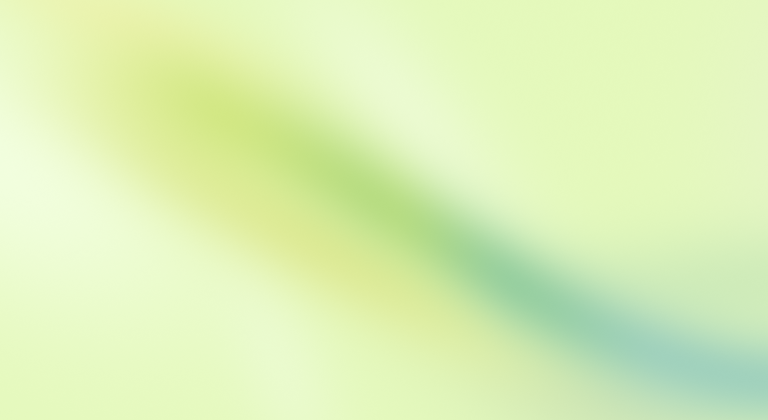
Reproduce this background procedurally as a Shadertoy shader.

```glsl
// A soft lime backdrop crossed by a blurred ribbon running from yellow to teal.
// Tilted Gaussian glows tint the ground; the ribbon follows an S-shaped ridge
// with a Gaussian falloff and a colour ramp along its length.

// Gaussian ellipse: 1 at the centre, tilted by angle, with radii along its axes
float glow(vec2 p, vec2 centre, float angle, vec2 radii) {
    float c = cos(angle), s = sin(angle);
    vec2 d = p - centre;
    vec2 q = vec2(c * d.x + s * d.y, c * d.y - s * d.x) / radii;
    return exp(-dot(q, q));
}

float hash(vec2 p) {
    return fract(sin(dot(p, vec2(12.99, 78.23))) * 43758.55);
}

// Ribbon colour from yellow-lime through green to teal
vec3 ribbonColour(float x) {
    vec3 c = mix(vec3(0.90, 0.94, 0.62), vec3(0.82, 0.905, 0.51), smoothstep(0.10, 0.55, x));
    c = mix(c, vec3(0.71, 0.86, 0.50), smoothstep(0.52, 0.92, x));
    c = mix(c, vec3(0.58, 0.805, 0.62), smoothstep(0.92, 1.24, x));
    return mix(c, vec3(0.62, 0.815, 0.74), smoothstep(1.20, 1.60, x));
}

void mainImage(out vec4 fragColor, in vec2 fragCoord) {
    // Height spans 0..1, width 0..1.83
    vec2 p = fragCoord / iResolution.xy * vec2(1.83, 1.0);

    // Ground: pale left side, light streaks and a duller right edge
    vec3 col = vec3(0.895, 0.975, 0.735);
    col = mix(col, vec3(0.95, 0.998, 0.88), 0.95 * glow(p, vec2(0.0, 0.63), -0.5, vec2(0.60, 0.32)));
    col = mix(col, vec3(0.93, 0.985, 0.84), 0.85 * glow(p, vec2(0.97, 0.72), -0.9, vec2(0.45, 0.14)));
    col = mix(col, vec3(0.925, 0.985, 0.83), 0.70 * glow(p, vec2(0.66, 0.16), -1.2, vec2(0.32, 0.11)));
    col = mix(col, vec3(0.90, 0.955, 0.79), 0.60 * glow(p, vec2(1.90, 0.68), 1.57, vec2(0.45, 0.22)));

    // Warm haze in the upper left
    col = mix(col, vec3(0.93, 0.95, 0.68), 0.80 * glow(p, vec2(0.32, 0.93), -0.45, vec2(0.42, 0.11)));

    // Grey-green haze on both sides of the ribbon's tail
    col = mix(col, vec3(0.79, 0.91, 0.72), 0.75 * glow(p, vec2(1.78, 0.33), 0.05, vec2(0.48, 0.13)));
    col = mix(col, vec3(0.79, 0.89, 0.73), 0.85 * glow(p, vec2(1.48, 0.04), -0.25, vec2(0.34, 0.17)));

    // Yellow underside of the ribbon
    col = mix(col, vec3(0.875, 0.915, 0.58), 0.90 * glow(p, vec2(0.76, 0.415), -0.51, vec2(0.54, 0.115)));
    col = mix(col, vec3(0.87, 0.92, 0.57), 0.55 * glow(p, vec2(0.45, 0.66), -0.60, vec2(0.27, 0.13)));

    // Ribbon: S-shaped ridge, thinner towards the right
    float ridge = mix(0.83, 0.09, smoothstep(0.1, 1.9, p.x));
    float width = mix(0.135, 0.115, smoothstep(0.6, 1.5, p.x));
    float d = (p.y - ridge) / width;
    float strength = smoothstep(-0.05, 0.55, p.x) * exp(-d * d);
    col = mix(col, ribbonColour(p.x), 0.95 * strength);

    // Slight dither against banding
    col += (hash(fragCoord) - 0.5) / 255.0;
    fragColor = vec4(col, 1.0);
}
```
